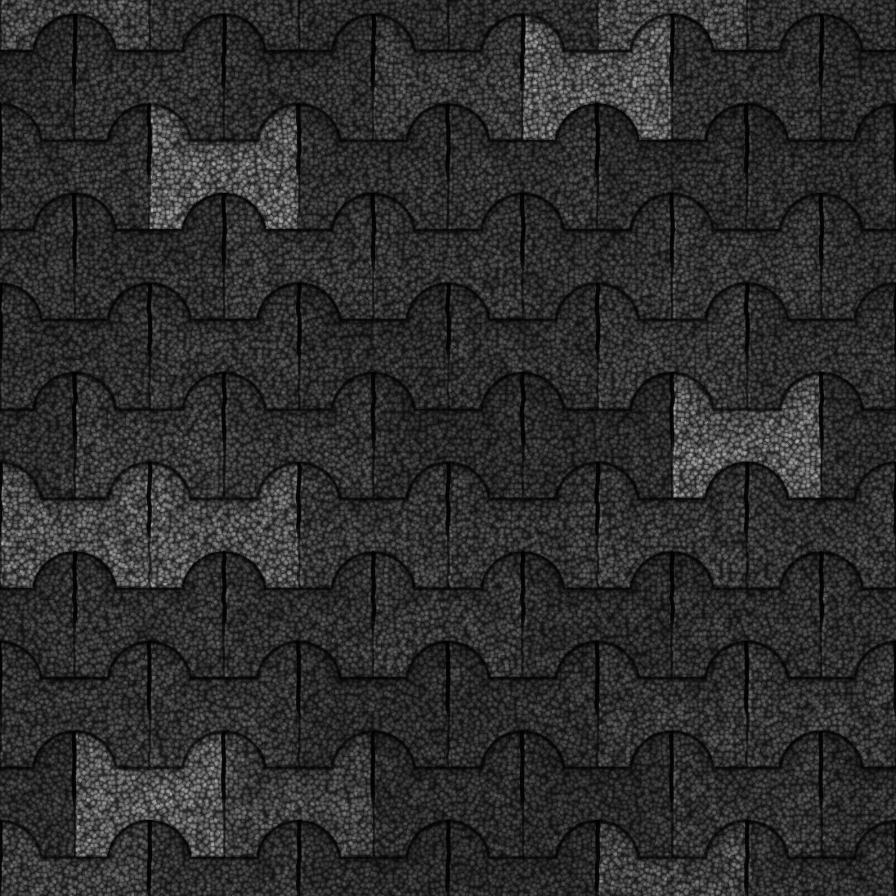
A Shadertoy shader for this pattern:

```glsl
const vec2 TILES = vec2(6.0, 10.0);      // repeats across and down
const vec2 TILE = 1.0 / TILES;
const float BASE_Y = 0.044;              // height of the lowest course edge
const float TAB_RADIUS = 0.0475;
const float TAB_DROP = 0.007;            // tab centre below the course edge
const float TAB_RISE = TAB_RADIUS - TAB_DROP;

float hash(vec2 p) {
    return fract(sin(dot(p, vec2(127.1, 311.7))) * 43758.5453);
}

float valueNoise(vec2 p) {
    vec2 cell = floor(p);
    vec2 f = fract(p);
    f = f * f * (3.0 - 2.0 * f);
    float bottom = mix(hash(cell), hash(cell + vec2(1.0, 0.0)), f.x);
    float top = mix(hash(cell + vec2(0.0, 1.0)), hash(cell + 1.0), f.x);
    return mix(bottom, top, f.y);
}

// Column coordinate whose integers are the seams below a course edge
float columnCoord(float x, float edge) {
    return x / TILE.x - 0.5 * mod(edge, 2.0);
}

// Signed distance from the nearest seam
float seamOffset(float x, float edge) {
    return (fract(columnCoord(x, edge) + 0.5) - 0.5) * TILE.x;
}

// Signed distance to a course edge with round tabs, positive above it
float edgeDistance(vec2 p, float edge) {
    float y = p.y - edge * TILE.y;
    float tab = length(vec2(seamOffset(p.x, edge), y + TAB_DROP)) - TAB_RADIUS;
    return min(y, tab);
}

// Cellular mineral granules with individual brightness
float granules(vec2 p) {
    vec2 cell = floor(p);
    float nearest = 4.0;
    float tone = 0.0;
    for (int j = -1; j <= 1; j++) {
        for (int i = -1; i <= 1; i++) {
            vec2 id = cell + vec2(i, j);
            vec2 centre = id + vec2(hash(id), hash(id + 57.3));
            float d = length(p - centre);
            if (d < nearest) {
                nearest = d;
                tone = hash(id + 19.7);
            }
        }
    }
    return mix(1.35, 0.5, smoothstep(0.15, 0.8, nearest)) * mix(0.72, 1.32, tone);
}

float tileShade(vec2 id) {
    float h = hash(mod(id, TILES) + 3.1);
    return 0.155 + 0.06 * h + 0.12 * smoothstep(0.78, 1.0, h);
}

// Ragged vertical slit, wide above and thin below, with a lit right lip
float slitLight(vec2 p, float edge, float pixel) {
    float fall = (edge * TILE.y + TAB_RISE - p.y) / (TILE.y + TAB_RISE);
    float wobble = (valueNoise(vec2(p.y * 90.0, edge * 7.0)) - 0.5) * 0.002;
    float x = seamOffset(p.x, edge) + wobble;
    float upper = 1.0 - smoothstep(0.5, 0.65, fall);
    float halfWidth = mix(0.0009, 0.002, upper);
    float slit = 1.0 - smoothstep(halfWidth - pixel * 0.5, halfWidth + pixel, abs(x));
    float lip = 1.0 - smoothstep(0.0, 0.002, abs(x - halfWidth - 0.002));
    return (1.0 + 0.18 * lip) * (1.0 - mix(0.6, 0.92, upper) * slit);
}

// Shadow below the overhanging course and dark line along the lower rim
float courseLight(float depth, float clearance, float pixel) {
    float crease = 1.0 - smoothstep(0.001, 0.0035 + pixel, depth);
    float rim = 1.0 - smoothstep(0.0, 0.0012 + pixel, clearance);
    float overhang = 1.0 - 0.35 * exp(-depth / 0.012);
    return overhang * (1.0 - 0.75 * crease) * (1.0 - 0.55 * rim);
}

void mainImage(out vec4 fragColor, in vec2 fragCoord) {
    float pixel = 1.0 / iResolution.y;
    vec2 uv = fragCoord * pixel;
    vec2 p = uv - vec2(0.0, BASE_Y);

    // Course owning this point, including tabs that rise into the next one
    float course = floor(p.y / TILE.y);
    if (edgeDistance(p, course) < 0.0) course -= 1.0;
    float topEdge = course + 1.0;
    vec2 id = vec2(floor(columnCoord(p.x, topEdge)), course);

    // Granular surface
    float mottling = mix(0.9, 1.1, valueNoise(uv * 45.0));
    float speckle = mix(0.85, 1.15, valueNoise(uv * 420.0));
    float grey = tileShade(id) * granules(uv * 200.0) * mottling * speckle;

    // Relief between shingles
    grey *= courseLight(-edgeDistance(p, topEdge), edgeDistance(p, course), pixel);
    grey *= slitLight(p, topEdge, pixel);

    fragColor = vec4(vec3(clamp(grey, 0.0, 1.0)), 1.0);
}
```
